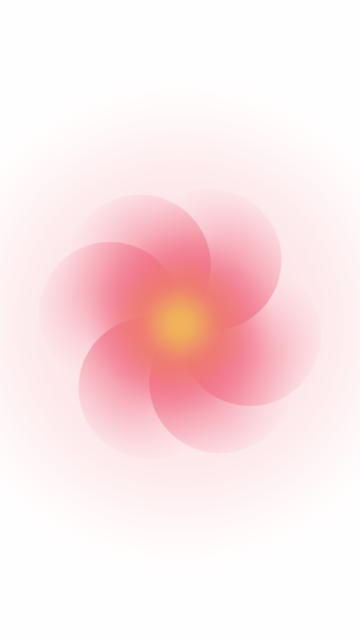
Give the GLSL for this background, as a Shadertoy shader.

```glsl
// A soft six-petalled pinwheel bloom with an amber heart, glowing on white.

const float TAU = 6.2831853;
const float PETAL_COUNT = 6.0;
const float PETAL_RADIUS = 0.197;
const float PETAL_REACH = 0.197;   // distance from bloom centre to petal centre

const vec3 WHITE  = vec3(1.0, 0.998, 0.998);
const vec3 BLUSH  = vec3(0.992, 0.900, 0.910);
const vec3 ROSE   = vec3(0.945, 0.440, 0.535);
const vec3 SALMON = vec3(0.935, 0.475, 0.445);
const vec3 AMBER  = vec3(0.940, 0.700, 0.355);

// One inside the near radius, easing to zero at the far one.
float fadeOut(float near, float far, float r) {
    return 1.0 - smoothstep(near, far, r);
}

// Amber heart through salmon to rose.
vec3 bloomColour(float r) {
    vec3 heart = mix(AMBER, SALMON, smoothstep(0.01, 0.125, r));
    return mix(heart, ROSE, smoothstep(0.11, 0.21, r));
}

// Opposite petals lean together, so the spacing is slightly uneven.
float petalAngle(float index) {
    float turn = TAU * index / PETAL_COUNT;
    return turn - 0.157 * cos(2.0 * turn);
}

// Disc with a crisp clockwise rim that dissolves on its other side.
float petalAlpha(vec2 p, float angle, float blur) {
    vec2 outward = vec2(cos(angle), sin(angle));
    vec2 clockwise = vec2(outward.y, -outward.x);
    vec2 local = p - outward * PETAL_REACH;
    float disc = fadeOut(-blur, blur, length(local) - PETAL_RADIUS);
    float side = dot(local, clockwise) / PETAL_RADIUS;
    float veil = smoothstep(-1.1, 0.4, side);
    return 0.78 * disc * veil * fadeOut(0.12, 0.45, length(p));
}

void mainImage(out vec4 fragColor, in vec2 fragCoord) {
    vec2 p = (fragCoord - 0.5 * iResolution.xy) / iResolution.x;
    p.y += 0.011;
    float r = length(p);
    float blur = 1.0 / iResolution.x;

    // Wide halo
    vec3 colour = mix(WHITE, BLUSH, fadeOut(0.28, 0.73, r));

    // Translucent overlapping petals
    vec3 bloom = bloomColour(r);
    for (float i = 0.0; i < PETAL_COUNT; i++) {
        colour = mix(colour, bloom, petalAlpha(p, petalAngle(i), blur));
    }

    // Glowing heart
    colour = mix(colour, bloom, 0.9 * fadeOut(0.08, 0.27, r));

    fragColor = vec4(colour, 1.0);
}
```
